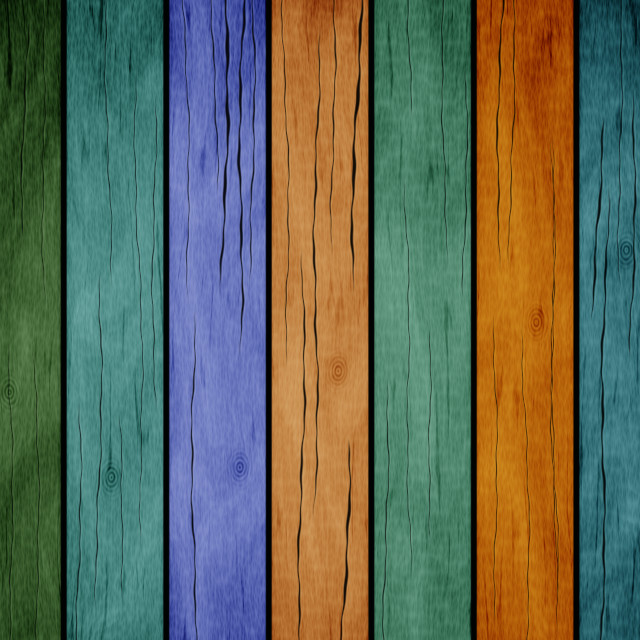
Reproduce this texture procedurally as a WebGL 2 fragment shader.

```glsl
#version 300 es
precision highp float;
// Upright dyed planks with black gaps: six gaps across, one plank run from top to bottom.
// Stretched cellular noise makes the fibres, layered sines the mottling and figure,
// and hashed wavy cracks and knots wear each plank differently.

#define PITCH 0.1602        // plank spacing
#define FIRST_GAP 0.0996    // centre of the leftmost gap
#define GAP_WIDTH 0.0092
#define CRACKS 6            // cracks per plank
#define CRACK_WIDTH 0.0021
#define GRAIN 0.34
#define MOTTLE 0.20
#define VIGNETTE 1.45
#define BRIGHTNESS 1.13

uniform vec2 u_resolution;
out vec4 fragColor;

// rgb: dye of each plank, a: how strongly it is cracked
const vec4 DYE[7] = vec4[7](
    vec4(0.30, 0.44, 0.25, 0.70),
    vec4(0.33, 0.57, 0.55, 0.70),
    vec4(0.43, 0.48, 0.75, 1.35),
    vec4(0.75, 0.50, 0.25, 1.25),
    vec4(0.31, 0.53, 0.43, 0.70),
    vec4(0.74, 0.43, 0.06, 0.65),
    vec4(0.27, 0.51, 0.54, 1.00));
const vec3 GAP_COLOR = vec3(0.004, 0.006, 0.008);

vec2 hash2(vec2 p) {
    return fract(sin(vec2(dot(p, vec2(127.1, 311.7)), dot(p, vec2(269.5, 183.3)))) * 43758.5);
}

// Distance to the nearest scattered point, roughly centred on zero
float cellular(vec2 p) {
    vec2 cell = floor(p), f = fract(p);
    float nearest = 4.0;
    for (int j = -1; j <= 1; j++)
        for (int i = -1; i <= 1; i++) {
            vec2 o = vec2(i, j);
            vec2 d = o + hash2(cell + o) - f;
            nearest = min(nearest, dot(d, d));
        }
    return sqrt(nearest) - 0.45;
}

// Layered, folded sines for cloudy variation
float mottle(vec2 p) {
    float sum = 0.0, amp = 0.6;
    for (int i = 0; i < 5; i++) {
        p = mat2(0.8, 0.6, -0.6, 0.8) * p + 0.9 * sin(p.yx * 1.3);
        sum += amp * sin(p.x) * sin(p.y + 1.0);
        p *= 1.8;
        amp *= 0.62;
    }
    return sum;
}

// x: crack darkness, y: light on the right lip
vec2 cracks(vec2 p, float id, float wear, float px) {
    vec2 result = vec2(0.0);
    for (int i = 0; i < CRACKS; i++) {
        vec2 a = hash2(vec2(id + 3.0, float(i) + 11.0));
        vec2 b = hash2(vec2(float(i) + 5.0, id + 23.0));
        float t = (p.y - a.y) / mix(0.14, 0.42, b.x);
        float taper = max(1.0 - t * t, 0.0);
        float path = PITCH * mix(0.08, 0.92, (float(i) + a.x) / float(CRACKS))
            + 0.014 * (b.y - 0.5) * t + 0.0035 * sin(p.y * 11.0 + a.x * 40.0)
            + 0.0012 * sin(p.y * 43.0 + b.x * 30.0) + 0.0006 * sin(p.y * 131.0 + b.y * 50.0);
        float width = CRACK_WIDTH * wear * mix(0.2, 1.0, b.y * b.y) * sqrt(taper)
            * (0.75 + 0.35 * sin(p.y * 57.0 + a.y * 20.0));
        float d = p.x - path, soft = max(px, 0.0010);
        float fade = smoothstep(0.0, 0.35, taper);
        float ink = fade * (1.0 - smoothstep(width - soft, width + soft, abs(d)));
        float lip = (d - width - 0.0018) / 0.0012;
        result = max(result, vec2(ink, fade * exp(-lip * lip)));
    }
    return result;
}

void main() {
    vec2 uv = gl_FragCoord.xy / u_resolution;
    float px = 1.0 / u_resolution.x;
    float across = (uv.x - FIRST_GAP) / PITCH;
    float id = floor(across) + 1.0;
    vec2 p = vec2(fract(across) * PITCH, uv.y);
    vec4 dye = DYE[int(clamp(id, 0.0, 6.0))];

    // Fibres sway along the plank and bend around a knot
    vec2 pick = hash2(vec2(id + 7.0, 41.0));
    vec2 fromKnot = (p - vec2(PITCH * mix(0.25, 0.75, pick.x), pick.y)) * vec2(1.0, 0.65);
    float r = length(fromKnot);
    float knot = step(0.45, hash2(vec2(id, 61.0)).x) * exp(-r * r * 4500.0);
    vec2 g = p + vec2(id * 3.7, id * 1.9);
    g.x += 0.005 * sin(p.y * 7.0 + id * 2.3) + 0.0018 * sin(p.y * 23.0 + p.x * 30.0 + id);
    g.x -= 0.7 * knot * fromKnot.x;

    // Tone from light falloff, clouds, fibres, curved figure and knot rings
    vec2 c = (uv - vec2(0.5, 0.45)) * vec2(0.8, 1.0);
    float clouds = mottle(g * vec2(26.0, 9.0));
    float fibres = 0.55 * cellular(g * vec2(190.0, 17.0)) + 0.65 * cellular(g * vec2(310.0, 75.0));
    float figure = sin(g.y * 260.0 + 2600.0 * pow(p.x - 0.5 * PITCH, 2.0) * 4.0 + 5.0 * clouds);
    float tone = BRIGHTNESS - VIGNETTE * dot(c, c) + MOTTLE * clouds + GRAIN * fibres;
    tone += 0.035 * figure * smoothstep(0.0, 0.7, clouds);
    tone += knot * (0.18 * sin(r * 1300.0 + 3.0 * clouds) - 0.25);

    // Dark pores along the grain, then cracks
    tone -= 0.28 * smoothstep(0.22, 0.5, cellular(g * vec2(120.0, 9.0) + 31.0));
    vec2 crack = cracks(p, id, dye.a, px);
    tone += 0.13 * crack.y;
    float edge = min(p.x, PITCH - p.x) - 0.5 * GAP_WIDTH;
    tone -= 0.16 * exp(-max(edge, 0.0) * 280.0);

    // Dye deepens in the dark tones
    vec3 color = pow(dye.rgb, vec3(1.0 / clamp(tone, 0.28, 1.9)));
    color *= 1.0 - 0.9 * crack.x;
    color = mix(GAP_COLOR, color, smoothstep(-px, px, edge));
    fragColor = vec4(color, 1.0);
}
```
